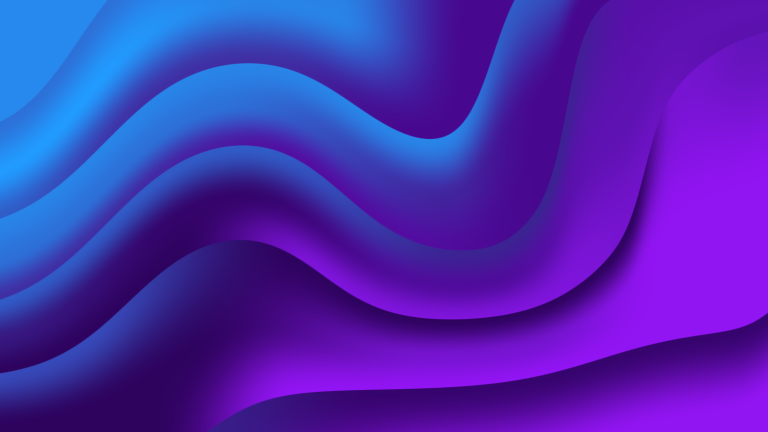
This background is drawn by a Shadertoy shader. Its source:

```glsl
// Layered silk-like waves, running from sky blue at the upper left to violet.
// Each wave edge is a sum of smooth ramps; every band between two edges is
// shaded by a three-stop gradient whose colours also drift from left to right.

const vec3 SKY    = vec3(0.13, 0.61, 1.00);
const vec3 AZURE  = vec3(0.16, 0.52, 0.91);
const vec3 BLUE   = vec3(0.19, 0.36, 0.78);
const vec3 INDIGO = vec3(0.25, 0.18, 0.64);
const vec3 PURPLE = vec3(0.28, 0.03, 0.56);
const vec3 GRAPE  = vec3(0.39, 0.08, 0.73);
const vec3 VIOLET = vec3(0.57, 0.08, 0.95);
const vec3 NIGHT  = vec3(0.18, 0.01, 0.37);
const float EDGE_SOFTNESS = 0.7;   // relative to the local sample size
const float FOOT_DEPTH = 0.19;     // fade length of the lowest shadow

// Smooth rise (or fall) of the given height around a centre.
float ramp(float x, float center, float width, float height) {
    return height / (1.0 + exp((center - x) / width));
}

// Wave edges, from top to bottom, as heights over x.
float cornerEdge(float x) {
    return 0.674 + ramp(x, 0.185, 0.081, 0.4745);
}
float skyEdge(float x) {
    return 0.451 + ramp(x, 0.243, 0.109, 0.440) + ramp(x, 0.822, 0.093, -0.266)
                 + ramp(x, 1.146, 0.056, 0.255) + ramp(x, 1.141, 0.030, 0.231);
}
float middleEdge(float x) {
    return 0.266 + ramp(x, 0.250, 0.109, 0.440) + ramp(x, 0.796, 0.086, -0.306)
                 + ramp(x, 1.296, 0.060, 0.370) + ramp(x, 1.312, 0.0185, 0.278);
}
float violetEdge(float x) {
    return 0.120 + ramp(x, 0.301, 0.097, 0.370) + ramp(x, 0.743, 0.079, -0.241)
                 + ramp(x, 1.488, 0.104, 0.475) + ramp(x, 1.493, 0.021, 0.231);
}
float footEdge(float x) {
    return -0.088 + ramp(x, 0.484, 0.069, 0.185) + ramp(x, 1.389, 0.116, 0.1435)
                  + ramp(x, 1.794, 0.035, 0.104);
}

// Smooth coverage of the area below an edge.
float below(float gap) {
    return smoothstep(-EDGE_SOFTNESS, EDGE_SOFTNESS, gap / fwidth(gap));
}

// Position inside a band: 0 at the upper edge, 1 at the lower one.
float depth(float y, float upper, float lower) {
    return clamp((upper - y) / max(upper - lower, 0.001), 0.0, 1.0);
}

vec3 gradient(float t, vec3 top, vec3 mid, vec3 bottom) {
    vec3 upperHalf = mix(top, mid, smoothstep(0.0, 0.55, t));
    return mix(upperHalf, bottom, smoothstep(0.5, 1.0, t));
}

// Colour that drifts from a to b while x runs from start to end.
vec3 drift(float x, vec3 a, vec3 b, float start, float end) {
    return mix(a, b, smoothstep(start, end, x));
}

vec3 skyBand(float x, float t) {
    vec3 top = drift(x, mix(AZURE, BLUE, 0.5), PURPLE, 0.78, 1.10);
    vec3 mid = drift(x, SKY, AZURE, 0.20, 0.60);
    mid = drift(x, mid, PURPLE, 0.78, 1.08);
    vec3 bottom = drift(x, BLUE, INDIGO, 0.0, 0.35);
    return gradient(t, top, mid, drift(x, bottom, PURPLE, 0.60, 0.95));
}

vec3 blueBand(float x, float t) {
    vec3 top = drift(x, AZURE, BLUE, 1.03, 1.18);
    vec3 mid = drift(x, mix(AZURE, BLUE, 0.5), mix(INDIGO, PURPLE, 0.3), 0.50, 1.05);
    mid = drift(x, mid, PURPLE, 1.05, 1.25);
    vec3 bottom = drift(x, INDIGO, mix(PURPLE, GRAPE, 0.4), 0.20, 0.75);
    return gradient(t, top, mid, drift(x, bottom, PURPLE, 0.95, 1.25));
}

vec3 indigoBand(float x, float t) {
    vec3 top = drift(x, BLUE, mix(INDIGO, NIGHT, 0.25), 0.60, 1.08);
    top = drift(x, top, mix(GRAPE, PURPLE, 0.4), 1.28, 1.48);
    vec3 mid = drift(x, mix(INDIGO, NIGHT, 0.5), mix(NIGHT, PURPLE, 0.25), 0.0, 0.45);
    mid = drift(x, mid, mix(PURPLE, GRAPE, 0.3), 0.55, 0.95);
    mid = drift(x, mid, mix(PURPLE, GRAPE, 0.8), 1.15, 1.40);
    vec3 bottom = drift(x, NIGHT, mix(GRAPE, VIOLET, 0.6), 0.40, 0.75);
    return gradient(t, top, mid, drift(x, bottom, mix(GRAPE, PURPLE, 0.3), 1.30, 1.70));
}

vec3 violetBand(float x, float t) {
    vec3 top = drift(x, mix(BLUE, INDIGO, 0.4), NIGHT, 0.20, 0.68);
    top = drift(x, top, mix(GRAPE, VIOLET, 0.4), 1.46, 1.56);
    top = drift(x, top, GRAPE, 1.58, 1.75);
    vec3 mid = drift(x, NIGHT, mix(GRAPE, VIOLET, 0.4), 0.42, 1.00);
    mid = drift(x, mid, VIOLET, 1.25, 1.55);
    return gradient(t, top, mid, drift(x, NIGHT, VIOLET, 0.35, 0.68));
}

vec3 footBand(float x, float gap) {
    vec3 shadow = drift(x, mix(INDIGO, NIGHT, 0.4), mix(NIGHT, PURPLE, 0.3), 0.50, 0.85);
    float glow = smoothstep(0.0, FOOT_DEPTH, gap) * smoothstep(0.45, 1.10, x);
    return mix(shadow, VIOLET, glow);
}

void mainImage(out vec4 fragColor, in vec2 fragCoord) {
    vec2 p = fragCoord / iResolution.y;
    float corner = cornerEdge(p.x), sky = skyEdge(p.x), middle = middleEdge(p.x);
    float violet = violetEdge(p.x), foot = footEdge(p.x);

    // Paint the bands from back to front.
    vec3 color = mix(AZURE, SKY, 0.2);
    color = mix(color, skyBand(p.x, depth(p.y, corner, sky)), below(corner - p.y));
    color = mix(color, blueBand(p.x, depth(p.y, sky, middle)), below(sky - p.y));
    color = mix(color, indigoBand(p.x, depth(p.y, middle, violet)), below(middle - p.y));
    color = mix(color, violetBand(p.x, depth(p.y, violet, foot)), below(violet - p.y));
    color = mix(color, footBand(p.x, foot - p.y), below(foot - p.y));
    fragColor = vec4(color, 1.0);
}
```
